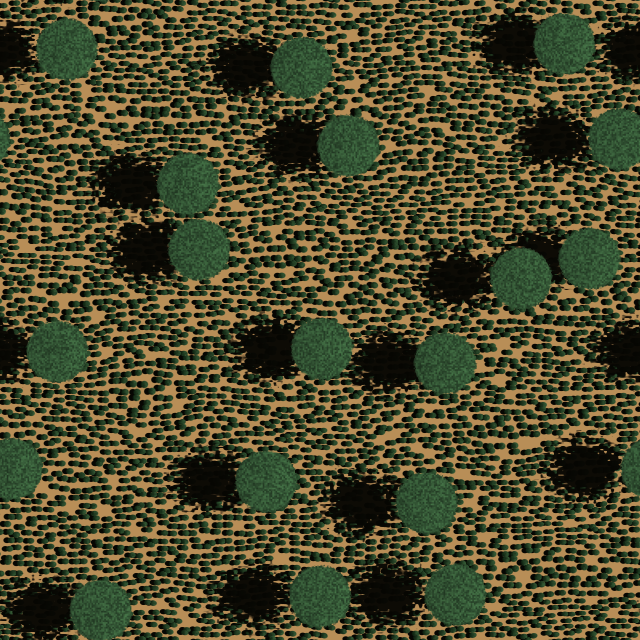
Give the GLSL for this texture, as a Shadertoy shader.

```glsl
#define SHRUB_GRID vec2(58.0, 86.0)
#define SHRUB_RADII vec2(0.0060, 0.0046)
#define SHRUB_SHADOW_SHIFT 0.0068
#define TREE_GRID vec2(3.0, 6.0)
#define TREE_RADIUS 0.048
#define TREE_SHADOW_RADII vec2(0.064, 0.050)
#define GRAIN_SCALE 400.0
#define SAND vec3(0.72, 0.555, 0.34)
#define SHADOW vec3(0.025, 0.022, 0.008)
#define SHRUB_DARK vec3(0.045, 0.11, 0.05)
#define SHRUB_LIGHT vec3(0.175, 0.30, 0.175)
#define TREE_GREEN vec3(0.195, 0.325, 0.20)

vec2 hash22(vec2 p) {
    vec3 q = fract(p.xyx * vec3(0.1031, 0.1030, 0.0973));
    q += dot(q, q.yzx + 33.33);
    return fract((q.xx + q.yz) * q.zy);
}

float valueNoise(vec2 p) {
    vec2 cell = floor(p);
    vec2 f = fract(p);
    f = f * f * (3.0 - 2.0 * f);
    float bottom = mix(hash22(cell).x, hash22(cell + vec2(1.0, 0.0)).x, f.x);
    float top = mix(hash22(cell + vec2(0.0, 1.0)).x, hash22(cell + 1.0).x, f.x);
    return mix(bottom, top, f.y);
}

// Soft ellipse coverage, radii in canvas units
float ellipse(vec2 offset, vec2 radii) {
    return 1.0 - smoothstep(0.76, 1.18, length(offset / radii));
}

// Shortest offset on a canvas that wraps around
vec2 wrapOffset(vec2 offset) {
    return fract(offset + 0.5) - 0.5;
}

// Sand covered by jittered rows of shrubs, each with a shadow on its left
vec3 shrubland(vec2 uv) {
    vec2 p = uv;
    p.y += 0.012 * (valueNoise(uv * vec2(9.0, 14.0)) - 0.5);
    float shade = 0.0;
    float cover = 0.0;
    float light = 0.0;
    for (int j = -1; j <= 1; j++) {
        float row = floor(p.y * SHRUB_GRID.y) + float(j);
        float shift = hash22(vec2(row, 71.0)).x;
        for (int i = -1; i <= 1; i++) {
            float column = floor(p.x * SHRUB_GRID.x - shift) + float(i);
            vec2 id = vec2(column, row);
            vec2 jitter = (hash22(id + 19.0) - 0.5) * vec2(0.55, 0.65);
            vec2 center = (id + 0.5 + vec2(shift, 0.0) + jitter) / SHRUB_GRID;
            vec2 offset = p - center - vec2(0.5 * SHRUB_SHADOW_SHIFT, 0.0);
            float present = step(0.04, hash22(id + 137.0).y);
            float leaf = present * ellipse(offset, SHRUB_RADII);
            vec2 shadowOffset = offset + vec2(SHRUB_SHADOW_SHIFT, 0.0);
            shade = max(shade, present * ellipse(shadowOffset, SHRUB_RADII * 0.95));
            if (leaf > cover) {
                cover = leaf;
                light = smoothstep(-1.1, 0.7, offset.x / SHRUB_RADII.x);
            }
        }
    }
    float grain = valueNoise(uv * GRAIN_SCALE);
    vec3 color = mix(SAND, SHADOW, shade);
    vec3 leafColor = mix(SHRUB_DARK, SHRUB_LIGHT, light) * (0.8 + 0.4 * grain);
    return mix(color, leafColor, cover);
}

void mainImage(out vec4 fragColor, in vec2 fragCoord) {
    vec2 uv = fragCoord / iResolution.xy;
    vec3 color = shrubland(uv);
    float grain = valueNoise(uv * GRAIN_SCALE + 7.3);
    float fleck = valueNoise(uv * GRAIN_SCALE * vec2(0.45, 0.75) + 31.7);

    // Gather all trees first, so that crowns lie above every shadow
    float shade = 0.0;
    float crown = 0.0;
    float crownLight = 1.0;
    for (float row = 0.0; row < TREE_GRID.y; row++) {
        for (float column = 0.0; column < TREE_GRID.x; column++) {
            vec2 id = vec2(column, row);
            vec2 jitter = (hash22(id + 43.0) - 0.5) * vec2(0.70, 0.48);
            float rowShift = hash22(vec2(row, 5.0)).y;
            vec2 center = (id + 0.5 + jitter + vec2(rowShift, 0.0)) / TREE_GRID;
            float shadowShift = mix(0.078, 0.108, hash22(id + 89.0).x);

            // Ragged shadow with pale flecks, denser at the rim
            vec2 shadowOffset = wrapOffset(uv - center + vec2(shadowShift, 0.0));
            float rim = 1.04 - length(shadowOffset / TREE_SHADOW_RADII);
            shade = max(shade, smoothstep(0.0, 0.32, rim + 0.8 * (fleck - 0.5)));

            // Grainy round crown
            vec2 offset = wrapOffset(uv - center);
            float edge = length(offset) - TREE_RADIUS + 0.004 * (grain - 0.5);
            float cover = 1.0 - smoothstep(-0.002, 0.002, edge);
            if (cover > crown) {
                crown = cover;
                crownLight = 1.0 + 0.10 * offset.x / TREE_RADIUS;
            }
        }
    }
    color = mix(color, SHADOW, shade * 0.96);
    vec3 leaves = TREE_GREEN * crownLight * (0.66 + 0.68 * grain);
    color = mix(color, leaves, crown);
    fragColor = vec4(color, 1.0);
}
```
